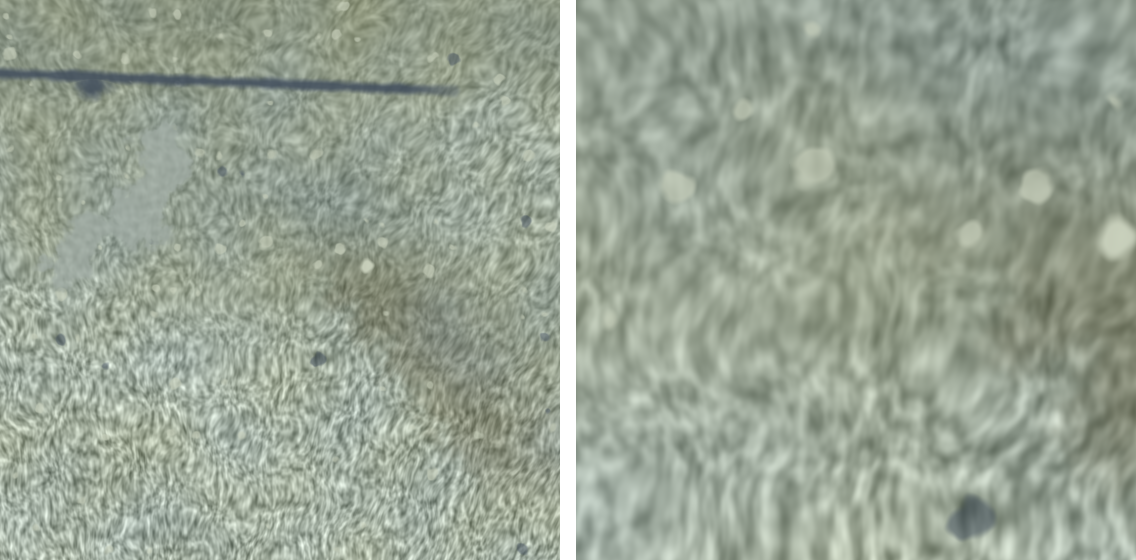
Left, the full canvas; right, a detail of the centre.
Give the GLSL for this texture, as a WebGL 1 fragment shader.

```glsl
precision highp float;
// Weathered concrete: fine slanted grain from stretched gradient noise over
// broad light and dark areas, with a brown stain, smooth pale patches,
// scattered flecks and one soft blue-black crack near the top.

uniform vec2 u_resolution;

#define GRAIN_FREQ vec2(92.0, 54.0)
#define GRAIN_SOFT 0.20
#define GRAIN_STRONG 0.34
#define GRAIN_LEAN 0.5
#define FLECK_CELLS 24.0
#define FLECK_SHARE 0.15
#define CRACK_WIDTH 0.008
#define STAIN_DEPTH 0.85
#define STONE vec3(0.595, 0.640, 0.582)
#define CRACK_INK vec3(0.25, 0.30, 0.36)
#define PATCH_GREY vec3(0.625, 0.670, 0.640)
#define CREAM vec3(0.80, 0.83, 0.75)

vec2 hash2(vec2 cell) {
  vec3 h = fract(cell.xyx * vec3(0.1031, 0.1030, 0.0973));
  h += dot(h, h.yzx + 33.33);
  return fract((h.xx + h.yz) * h.zy);
}

float cornerSlope(vec2 cell, vec2 offset) {
  float angle = 6.2832 * hash2(cell).x;
  return dot(vec2(cos(angle), sin(angle)), offset);
}

// Gradient noise, roughly -0.7 to 0.7
float gradientNoise(vec2 p) {
  vec2 i = floor(p), f = fract(p);
  vec2 s = f * f * f * (f * (f * 6.0 - 15.0) + 10.0);
  vec2 e = vec2(1.0, 0.0);
  float low = mix(cornerSlope(i, f), cornerSlope(i + e, f - e), s.x);
  float high = mix(cornerSlope(i + e.yx, f - e.yx),
                   cornerSlope(i + 1.0, f - 1.0), s.x);
  return mix(low, high, s.y);
}

float fbm(vec2 p) {
  float sum = 0.0, weight = 1.0;
  for (int k = 0; k < 4; k++) {
    sum += weight * gradientNoise(p);
    p = p * 2.03 + 17.3;
    weight *= 0.55;
  }
  return sum;
}

float segmentDistance(vec2 p, vec2 a, vec2 b) {
  vec2 ab = b - a;
  return length(p - a - ab * clamp(dot(p - a, ab) / dot(ab, ab), 0.0, 1.0));
}

// Near-vertical grain whose lean turns from left to right across the slab
float grain(vec2 p) {
  vec2 q = p;
  q.x -= GRAIN_LEAN * (p.x - 0.3) * (p.y - 0.4);
  q += 0.016 * vec2(gradientNoise(p * 14.0), gradientNoise(p * 17.0 + 40.0));
  return gradientNoise(q * GRAIN_FREQ)
       + 0.45 * gradientNoise(q * GRAIN_FREQ * 1.9 + 71.0)
       + 0.35 * gradientNoise(q * GRAIN_FREQ * 0.45 + 29.0);
}

// Brown stain with a crisp lower-left edge that fades to the upper right
float stain(vec2 p, float rough) {
  float side = dot(p - vec2(0.60, 0.46), vec2(0.81, 0.58)) + 0.05 * rough;
  float across = smoothstep(-0.03, 0.05, side)
               * (1.0 - smoothstep(0.06, 0.30, side));
  float along = smoothstep(0.04, 0.22, p.y)
              * (1.0 - smoothstep(0.44, 0.62, p.y));
  return across * along;
}

// Signed fleck mask: positive is pale, negative is dark
float flecks(vec2 p, float rough) {
  vec2 cell = floor(p * FLECK_CELLS);
  vec2 kind = hash2(cell + 9.0);
  vec2 center = 0.32 + 0.36 * hash2(cell + 53.0);
  float radius = mix(0.10, 0.27, kind.y * kind.y);
  float d = length(fract(p * FLECK_CELLS) - center) + 0.12 * rough;
  float spot = 1.0 - smoothstep(radius - 0.07, radius + 0.07, d);
  return spot * (step(kind.x, FLECK_SHARE) - 0.7 * step(0.975, kind.x));
}

float crack(vec2 p, float rough) {
  float d = segmentDistance(p, vec2(-0.1, 0.873), vec2(0.81, 0.838));
  float line = 1.0 - smoothstep(0.2, 1.9, d / CRACK_WIDTH + 0.5 * rough);
  line *= 1.0 - 0.6 * smoothstep(0.72, 0.83, p.x);
  float blot = length((p - vec2(0.170, 0.846)) * vec2(0.65, 1.0));
  return max(line, 1.0 - smoothstep(0.006, 0.030, blot + 0.01 * rough));
}

void main() {
  vec2 p = gl_FragCoord.xy / u_resolution.y;
  float broad = fbm(p * 4.0 + 3.0);
  float rough = fbm(p * 18.0 + 11.0);
  float fine = gradientNoise(p * 75.0 + 5.0);

  // Broad light: pale at the lower left, dull and calm toward the top
  float pale = 1.0 - smoothstep(0.38, 0.68, p.y + 0.22 * p.x + 0.10 * broad);
  float haze = 1.0 - smoothstep(0.05, 0.30, length(p - vec2(0.92, 0.66)));
  float top = smoothstep(0.76, 0.95, p.y);
  float brown = stain(p, rough);
  float tone = -0.018 + 0.066 * pale + 0.045 * haze - 0.035 * top
             + 0.045 * broad + 0.025 * rough;
  float strength = mix(GRAIN_SOFT, GRAIN_STRONG, max(pale, 0.4 * haze));
  strength *= (1.0 - 0.3 * brown) * (1.0 - 0.2 * top);

  // Smooth worn patches
  float patchDistance = min(
    segmentDistance(p, vec2(0.29, 0.73), vec2(0.25, 0.60)) - 0.045,
    segmentDistance(p, vec2(0.16, 0.60), vec2(0.12, 0.52)) - 0.032);
  float worn = 1.0 - smoothstep(-0.012, 0.012, patchDistance + 0.045 * rough);

  // Stone, warm and cool drift, then marks on the surface
  vec3 color = STONE + tone + strength * grain(p);
  float warmth = gradientNoise(p * 7.0 + 60.0) + 0.5 * top;
  color += warmth * vec3(0.022, 0.008, -0.035);
  color -= STAIN_DEPTH * brown * vec3(0.105, 0.130, 0.145);
  color = mix(color, PATCH_GREY + 0.05 * fine, 0.82 * worn);

  float fleck = flecks(p + 0.006 * rough, fine) * (1.0 - worn);
  color = mix(color, CREAM, 0.6 * max(fleck, 0.0));
  color = mix(color, CRACK_INK, 0.7 * max(-fleck, 0.0));
  float pebble = length(p - vec2(0.655, 0.525)) + 0.004 * fine;
  color = mix(color, CREAM, 0.9 - 0.9 * smoothstep(0.007, 0.015, pebble));
  color = mix(color, CRACK_INK, 0.85 * crack(p, rough));
  gl_FragColor = vec4(clamp(color, 0.0, 1.0), 1.0);
}
```
